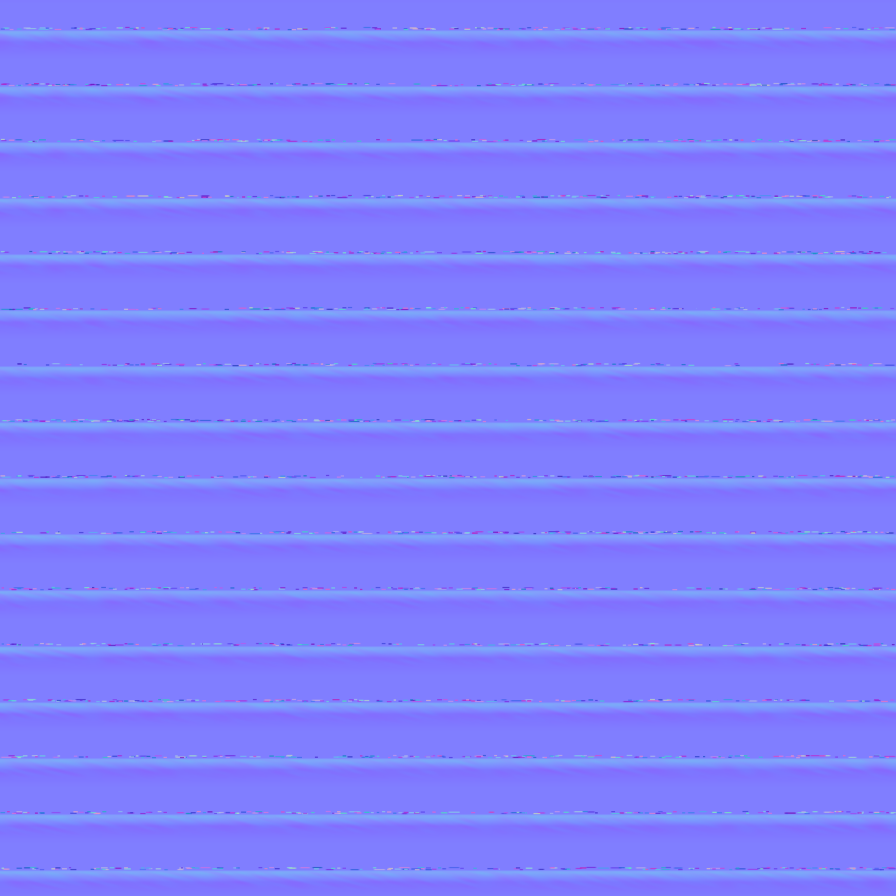
This texture map is drawn by a three.js fragment shader. Its source:

```glsl
// Tangent-space normal map of sixteen lapped horizontal boards.
// Each board has a smooth lip profile, faint slanted scratches, and a
// chipped seam of thin tilted dashes; every noise wraps for tiling.
varying vec2 vUv;

const float BOARDS = 16.0;
const float SEAM_PHASE = 0.46;   // top of the canvas to the first board start
const float SEAM_OFFSET = 0.05;  // board start to the seam centre
const float FLAT_GREEN = 0.495;
const float LIP_GREEN = 0.64;
const float HOLLOW_GREEN = 0.448;

float hash(vec2 p) {
  vec3 q = fract(vec3(p.xyx) * 0.1031);
  q += dot(q, q.yzx + 33.33);
  return fract((q.x + q.y) * q.z);
}

// Value noise that repeats after a whole number of cells.
float wrapNoise(vec2 p, vec2 period) {
  vec2 cell = floor(p);
  vec2 f = fract(p);
  f = f * f * (3.0 - 2.0 * f);
  vec2 a = mod(cell, period);
  vec2 b = mod(cell + 1.0, period);
  return mix(mix(hash(a), hash(vec2(b.x, a.y)), f.x),
             mix(hash(vec2(a.x, b.y)), hash(b), f.x), f.y);
}

// Smooth-edged bar centred on zero.
float bar(float d, float halfSize, float blur) {
  return 1.0 - smoothstep(halfSize - blur, halfSize + blur, abs(d));
}

// Green channel across one board; t is the depth below the seam.
float boardGreen(float t) {
  float rise = smoothstep(0.015, 0.06, t);
  float fall = clamp((t - 0.08) / 0.16, 0.0, 1.0);
  float recover = smoothstep(0.26, 0.6, t);
  float slope = mix(LIP_GREEN, HOLLOW_GREEN, fall);
  return mix(FLAT_GREEN, mix(slope, FLAT_GREEN, recover), rise);
}

// Fine streaks that run down to the right, different on each board.
float scratches(vec2 uv, float board) {
  vec2 p = vec2(uv.x * 48.0, uv.y * 256.0 + uv.x * 64.0 + board * 17.0);
  return wrapNoise(p, vec2(48.0, 64.0)) - 0.5;
}

vec3 tiltedNormal(float angle, float tilt) {
  vec3 n = vec3(tilt * vec2(cos(angle), sin(angle)), sqrt(1.0 - tilt * tilt));
  return 0.5 + 0.5 * n;
}

// One layer of chips: rgb is the colour, a is the coverage.
vec4 seamChips(float x, float t, float board, float cells, float seed) {
  float cell = mod(floor(x * cells), cells);
  vec2 id = vec2(cell + seed * 37.0, board + seed * 11.0);
  float density = wrapNoise(vec2(x * 12.0, board + seed * 16.0), vec2(12.0, 64.0));
  float present = step(hash(id), 0.2 + 0.5 * density);
  float halfWidth = mix(0.2, 0.46, hash(id + 71.3));
  float lift = (hash(id + 19.7) - 0.5) * 0.04;
  float mask = bar(fract(x * cells) - 0.5, halfWidth, 0.12)
             * bar(t - lift, 0.012, 0.01);
  float angle = 6.2832 * hash(id + 43.1);
  float tilt = mix(0.45, 0.9, hash(id + 7.9));
  return vec4(tiltedNormal(angle, tilt), mask * present);
}

void main() {
  float s = (1.0 - vUv.y) * BOARDS - SEAM_PHASE;
  float board = mod(floor(s), BOARDS);
  float t = fract(s) - SEAM_OFFSET;

  // Board profile with scratches worn into the lip and the hollow.
  float worn = smoothstep(0.03, 0.08, t) * (1.0 - smoothstep(0.2, 0.45, t));
  float scratch = scratches(vUv, board) * worn;
  float green = boardGreen(t) + 0.075 * scratch;
  float bend = green - 0.5;
  vec3 color = vec3(0.5 - 0.05 * scratch, green, 1.0 - bend * bend);

  // Chipped seam, from long chips to short ones.
  for (int i = 0; i < 3; i++) {
    float layer = float(i);
    vec4 chip = seamChips(vUv.x, t, board, 72.0 + 44.0 * layer, layer + 1.0);
    color = mix(color, chip.rgb, chip.a * 0.75);
  }

  gl_FragColor = vec4(color, 1.0);
}
```
